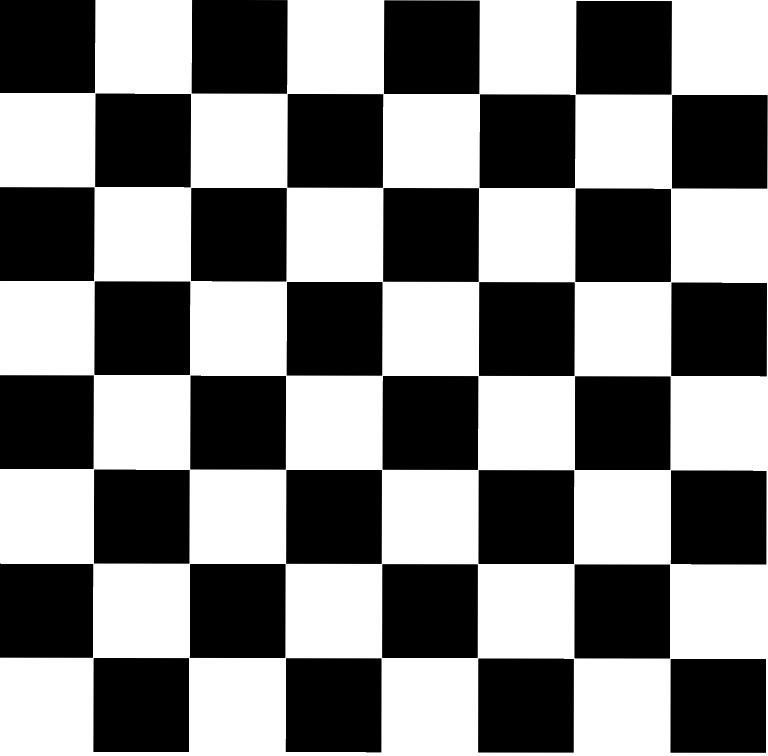
Reproduce this pattern procedurally as a Shadertoy shader.

```glsl
// Black and white checkerboard of 8 by 8 squares, very slightly tilted and uneven.

const float PI = 3.14159265;
const float COUNT = 8.0;                    // squares across and down
const vec2 GRID = vec2(7.993, 8.034);       // squares per canvas side
const vec2 OFFSET = vec2(0.004, 0.0074);    // board shift, in squares
const vec2 LEAN = vec2(0.028, -0.0202);     // tilt of the columns and rows
const vec2 KEYSTONE = vec2(0.001, -0.0014); // growth of squares along the other axis
const vec2 BOW = vec2(0.003, 0.006);        // bend in the middle of the board
const vec2 INSET = vec2(0.003, 0.001);      // gap around each dark square
const vec3 DARK = vec3(0.0);
const vec3 LIGHT = vec3(1.0);

// Maps canvas position (0..1, from the top left) to board squares.
vec2 boardPosition(vec2 p) {
    vec2 board = (p * GRID + OFFSET + LEAN * p.yx) / (1.0 + KEYSTONE * p.yx);
    return board + BOW * sin(PI * p.y);
}

// Smoothed coverage of a box inset within its unit cell.
float squareCoverage(vec2 local, vec2 pixel) {
    vec2 inside = 0.5 - INSET - abs(local - 0.5);
    vec2 cover = clamp(inside / pixel + 0.5, 0.0, 1.0);
    return cover.x * cover.y;
}

void mainImage(out vec4 fragColor, in vec2 fragCoord) {
    vec2 p = fragCoord / iResolution.xy;
    p.y = 1.0 - p.y;

    vec2 board = boardPosition(p);
    vec2 cell = floor(board);
    vec2 pixel = GRID / iResolution.xy;

    // Dark squares alternate, and stop at the rim of the board
    float isDark = 1.0 - mod(cell.x + cell.y, 2.0);
    vec2 onBoard = step(vec2(0.0), cell) * step(cell, vec2(COUNT - 1.0));
    float ink = isDark * onBoard.x * onBoard.y * squareCoverage(board - cell, pixel);

    fragColor = vec4(mix(LIGHT, DARK, ink), 1.0);
}
```
